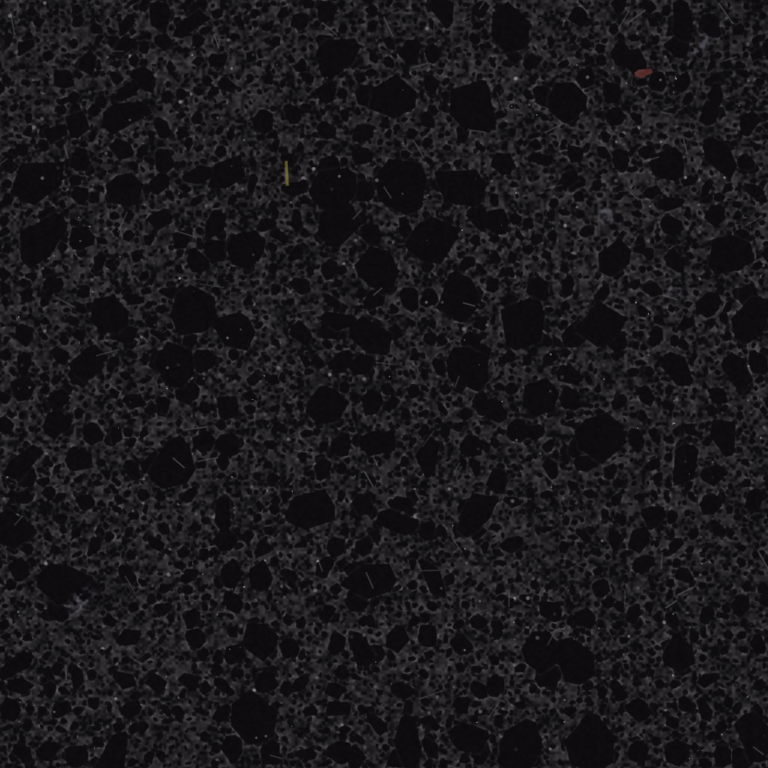
Reproduce this texture procedurally as a WebGL 2 fragment shader.

```glsl
#version 300 es
precision highp float;
// Polished black terrazzo: angular dark chips in a grainy charcoal matrix with pale and gold slivers.

uniform vec2 u_resolution;
out vec4 fragColor;

const float TAU = 6.28318;
const int CHIP_SIDES = 7;
const int CHIP_LAYERS = 4;
const float COARSE_CELLS = 11.0;    // cells across the canvas for the largest chips
const float CHIP_RADIUS = 0.46;     // in cells
const float CHIP_PRESENCE = 0.62;
const float EDGE = 0.0013;          // edge softness
const float RIM_WIDTH = 0.0018;
const float RIM_GAIN = 0.045;
const float GRAIN_CELLS = 135.0;
const float GRAIN_GAIN = 0.27;
const float MATRIX_LEVEL = 0.122;
const float SPECK_CELLS = 62.0;
const vec3 STONE_TINT = vec3(1.0, 0.95, 1.02);
const vec3 CHIP_COLOR = vec3(0.053, 0.046, 0.055);
const vec3 SLIVER_COLOR = vec3(0.33, 0.33, 0.33);
const vec3 CLOUD_COLOR = vec3(0.36, 0.36, 0.41);
const vec3 GOLD_COLOR = vec3(0.62, 0.56, 0.22);
const vec3 RUST_COLOR = vec3(0.34, 0.18, 0.17);

float hash(vec2 p) {
    return fract(sin(dot(p, vec2(127.1, 311.7))) * 43758.5453);
}

vec2 hash2(vec2 p) {
    return vec2(hash(p), hash(p + 41.3));
}

float noise(vec2 p) {
    vec2 i = floor(p), f = fract(p);
    f = f * f * (3.0 - 2.0 * f);
    return mix(mix(hash(i), hash(i + vec2(1, 0)), f.x),
               mix(hash(i + vec2(0, 1)), hash(i + vec2(1, 1)), f.x), f.y);
}

float fill(float d) {
    return 1.0 - smoothstep(-EDGE, EDGE, d);
}

// Convex polygon bounded by jittered tangents of a rotated ellipse
float chip(vec2 p, vec2 id, float radius) {
    float turn = hash(id + 3.7) * TAU;
    float slim = mix(0.35, 0.95, hash(id + 5.1));
    float d = -1.0;
    for (int i = 0; i < CHIP_SIDES; i++) {
        vec2 key = id + 7.3 * float(i + 1);
        float a = TAU * (float(i) + 0.7 * hash(key)) / float(CHIP_SIDES);
        float reach = radius * length(vec2(cos(a), slim * sin(a)));
        vec2 normal = vec2(cos(a + turn), sin(a + turn));
        d = max(d, dot(p, normal) - reach * mix(0.7, 1.0, hash(key + 1.9)));
    }
    return d;
}

// Distance to the nearest scattered chip; radius in cells
float chipField(vec2 p, float cells, float presence, float radius, float seed) {
    vec2 g = p * cells, base = floor(g);
    float d = 1.0;
    for (int y = -1; y <= 1; y++)
    for (int x = -1; x <= 1; x++) {
        vec2 cell = base + vec2(x, y), id = cell + seed;
        if (hash(id) > presence) continue;
        vec2 center = cell + 0.5 + 0.7 * (hash2(id + 11.0) - 0.5);
        d = min(d, chip(g - center, id, radius * mix(0.6, 1.0, hash(id + 2.3))));
    }
    return d / cells;
}

// Scattered straight splinters; half length and half width in canvas units
float sliverField(vec2 p, float cells, float presence, vec2 halfSize, float seed) {
    vec2 g = p * cells, base = floor(g);
    float mask = 0.0;
    for (int y = -1; y <= 1; y++)
    for (int x = -1; x <= 1; x++) {
        vec2 cell = base + vec2(x, y), id = cell + seed;
        if (hash(id) > presence) continue;
        vec2 q = (g - cell - hash2(id + 13.0)) / cells;
        float a = TAU * hash(id + 4.9);
        q = abs(mat2(cos(a), -sin(a), sin(a), cos(a)) * q);
        vec2 over = q - halfSize * vec2(mix(0.45, 1.0, hash(id + 6.1)), 1.0);
        mask = max(mask, fill(max(over.x, over.y)) * mix(0.45, 1.0, hash(id + 8.7)));
    }
    return mask;
}

// Small bright crystals, one per occupied cell
float specks(vec2 p) {
    vec2 g = p * SPECK_CELLS, id = floor(g);
    vec2 center = 0.25 + 0.5 * hash2(id + 19.0);
    float size = mix(0.08, 0.2, hash(id + 23.0));
    float dot0 = 1.0 - smoothstep(0.3 * size, 1.3 * size, length(fract(g) - center));
    return dot0 * step(hash(id + 29.0), 0.22) * pow(hash(id + 31.0), 2.0);
}

void main() {
    vec2 p = gl_FragCoord.xy / min(u_resolution.x, u_resolution.y);

    // Grainy matrix
    float fine = noise(p * GRAIN_CELLS * 1.9 + 17.0);
    float grain = 0.5 * (noise(p * GRAIN_CELLS) + fine);
    float level = MATRIX_LEVEL + GRAIN_GAIN * (grain - 0.5) + 0.03 * (noise(p * 9.0) - 0.5);
    vec3 color = STONE_TINT * max(level, 0.05);
    color += 0.28 * specks(p);

    // Dark chips, from small to large, each with a broken pale rim
    for (int i = CHIP_LAYERS - 1; i >= 0; i--) {
        float cells = COARSE_CELLS * exp2(float(i));
        float d = chipField(p, cells, CHIP_PRESENCE, CHIP_RADIUS, 53.0 * float(i + 1));
        float rim = exp(-pow((d - RIM_WIDTH) / RIM_WIDTH, 2.0));
        color += RIM_GAIN * rim * grain;
        color = mix(color, CHIP_COLOR + 0.016 * (fine - 0.5), fill(d));
    }

    // Milky quartz clouds with ragged edges
    float cloud = 1.0 - smoothstep(-0.012, 0.004, chipField(p, 6.0, 0.17, 0.17, 307.0));
    color = mix(color, CLOUD_COLOR, cloud * smoothstep(0.25, 0.85, grain) * 0.75);

    // Pale splinters, sparse gold flakes and rust chips
    color = mix(color, SLIVER_COLOR, 0.8 * sliverField(p, 17.0, 0.24, vec2(0.016, 0.0009), 401.0));
    color = mix(color, GOLD_COLOR, sliverField(p, 5.0, 0.16, vec2(0.021, 0.0019), 503.0));
    color = mix(color, RUST_COLOR + 0.1 * (grain - 0.5), fill(chipField(p, 3.0, 0.12, 0.045, 601.0)));
    color += 0.35 * specks(p + 0.37) * step(0.6, noise(p * 30.0));

    fragColor = vec4(color, 1.0);
}
```
